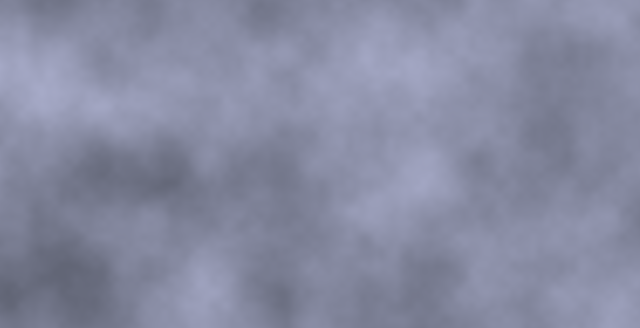
Write a WebGL 2 fragment shader that draws this texture.

```glsl
#version 300 es
precision highp float;
// Soft blue-grey mist with broad dark and pale patches.
// Octaves of smoothed lattice noise are summed, each twice as fine and
// half as strong, and the sum is mapped onto a slate to lavender ramp.

uniform vec2 u_resolution;
out vec4 fragColor;

const float PATCHES_PER_HEIGHT = 3.0;
const int OCTAVES = 5;
const vec3 SLATE = vec3(0.31, 0.325, 0.375);
const vec3 LAVENDER = vec3(0.73, 0.745, 0.875);

// Random value from 0 to 1 for a lattice point
float hash(vec2 cell) {
    vec3 p = fract(cell.xyx * 0.1031);
    p += dot(p, p.yzx + 33.33);
    return fract((p.x + p.y) * p.z);
}

// Lattice values blended with a smooth curve
float valueNoise(vec2 p) {
    vec2 cell = floor(p);
    vec2 f = fract(p);
    vec2 blend = f * f * (3.0 - 2.0 * f);
    float low = mix(hash(cell), hash(cell + vec2(1.0, 0.0)), blend.x);
    float high = mix(hash(cell + vec2(0.0, 1.0)), hash(cell + 1.0), blend.x);
    return mix(low, high, blend.y);
}

// Weighted sum of octaves, scaled back to the range 0 to 1
float layeredNoise(vec2 p, int octaves, float gain) {
    float sum = 0.0;
    float total = 0.0;
    float weight = 1.0;
    for (int i = 0; i < octaves; i++) {
        sum += weight * valueNoise(p);
        total += weight;
        weight *= gain;
        p = p * 2.0 + vec2(17.3, 41.7);
    }
    return sum / total;
}

vec3 mistColour(float density, vec3 dark, vec3 light) {
    return mix(dark, light, density);
}

void main() {
    vec2 uv = gl_FragCoord.xy / u_resolution.y;
    float density = layeredNoise(uv * PATCHES_PER_HEIGHT + vec2(5.4, 12.7), OCTAVES, 0.5);
    fragColor = vec4(mistColour(density, SLATE, LAVENDER), 1.0);
}
```
